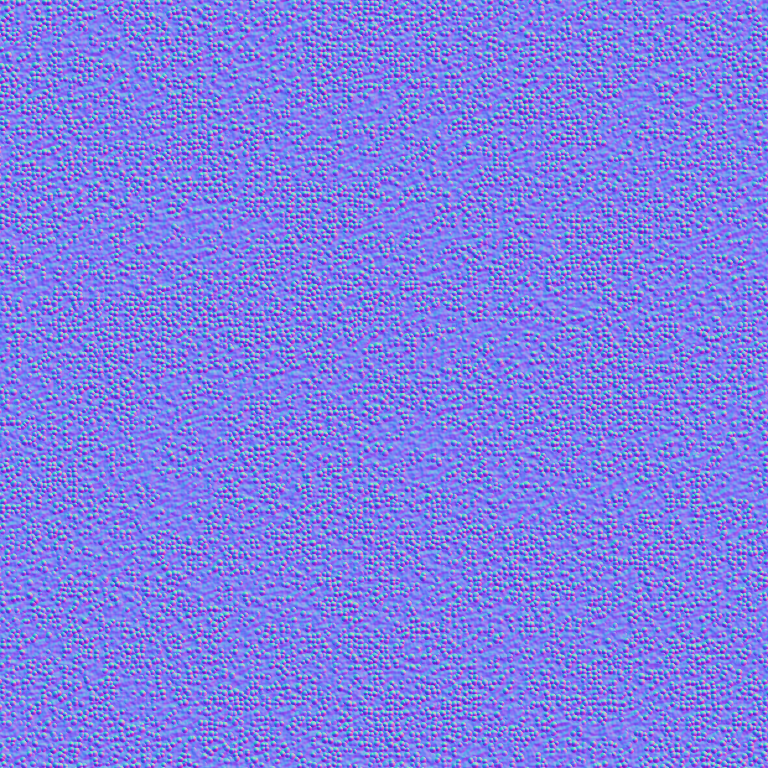
Write a WebGL 2 fragment shader that draws this texture map.

```glsl
#version 300 es
precision highp float;

uniform vec2 u_resolution;
out vec4 fragColor;

const float TAU = 6.2831853;

uint cellHash(ivec2 cell, uint seed) {
    uvec2 c = uvec2(cell + 32768);
    uint h = c.x * 1597u + c.y * 51749u + seed * 9277u;
    h = (h ^ (h >> 15)) * 739391u + c.x * 7919u;
    h = (h ^ (h >> 13)) * 668265u;
    return h ^ (h >> 16);
}

// Three random values from 0 to 1 for a cell
vec3 cellRandom(ivec2 cell, uint seed) {
    uint h = cellHash(cell, seed);
    return vec3(h & 1023u, (h >> 10) & 1023u, (h >> 20) & 1023u) / 1023.0;
}

vec2 latticeGradient(ivec2 cell, uint seed) {
    float angle = TAU * float(cellHash(cell, seed) & 65535u) / 65536.0;
    return vec2(cos(angle), sin(angle));
}

float gradientNoise(vec2 p, uint seed) {
    ivec2 cell = ivec2(floor(p));
    vec2 f = fract(p);
    vec2 w = f * f * f * (f * (f * 6.0 - 15.0) + 10.0);
    float a = dot(latticeGradient(cell, seed), f);
    float b = dot(latticeGradient(cell + ivec2(1, 0), seed), f - vec2(1, 0));
    float c = dot(latticeGradient(cell + ivec2(0, 1), seed), f - vec2(0, 1));
    float d = dot(latticeGradient(cell + ivec2(1, 1), seed), f - vec2(1, 1));
    return mix(mix(a, b, w.x), mix(c, d, w.x), w.y);
}

vec2 rotate(vec2 p, float angle) {
    float c = cos(angle), s = sin(angle);
    return vec2(c * p.x + s * p.y, c * p.y - s * p.x);
}

// Share of beads: broad slanted patches broken into small clusters
float roughness(vec2 p, float tilt) {
    vec2 q = rotate(p, tilt);
    float patches = gradientNoise(q * vec2(5.0, 9.0), 1u);
    float streaks = gradientNoise(q * vec2(17.0, 34.0), 2u);
    float clusters = gradientNoise(p * 50.0, 3u);
    return clamp(0.52 + 0.5 * patches + 0.5 * streaks + 0.6 * clusters, 0.0, 1.0);
}

// Round beads, one per jittered cell, with crests pushed along lean
float beads(vec2 p, float rough, vec2 lean) {
    ivec2 home = ivec2(floor(p));
    float top = 0.0;
    for (int y = -1; y <= 1; y++) {
        for (int x = -1; x <= 1; x++) {
            ivec2 cell = home + ivec2(x, y);
            vec3 rnd = cellRandom(cell, 4u);
            float radius = mix(0.42, 0.62, fract(rnd.z * 7.0));
            vec2 offset = (p - vec2(cell) - 0.2 - 0.6 * rnd.xy) / radius;
            float dome = max(1.0 - dot(offset, offset), 0.0);
            float presence = smoothstep(rnd.z - 0.2, rnd.z + 0.2, rough);
            top = max(top, presence * radius * dome * (1.0 + dot(offset, lean)));
        }
    }
    return top;
}

// Low slanted scales and fine grain under the beads
float relief(vec2 p, float rough, float tilt, vec2 lean) {
    vec2 q = rotate(p, tilt);
    float scales = gradientNoise(q * vec2(88.0, 150.0), 5u);
    float grain = gradientNoise(p * 210.0, 6u);
    float pile = beads(p * 148.0, rough, lean);
    return 0.0021 * scales + 0.0009 * grain + 0.0052 * pile;
}

vec3 surfaceNormal(vec2 p, float reach) {
    const float tilt = 0.24;
    const vec2 lean = vec2(0.26, 0.26);
    float rough = roughness(p, tilt);
    vec2 dx = vec2(reach, 0.0);
    vec2 dy = vec2(0.0, reach);
    float right = relief(p + dx, rough, tilt, lean);
    float left = relief(p - dx, rough, tilt, lean);
    float above = relief(p + dy, rough, tilt, lean);
    float below = relief(p - dy, rough, tilt, lean);
    vec2 slope = vec2(right - left, above - below) / (2.0 * reach);
    return normalize(vec3(-slope, 1.0));
}

void main() {
    const vec3 softening = vec3(1.0, 1.0, 0.96);
    vec2 p = gl_FragCoord.xy / u_resolution.y;
    vec3 normal = surfaceNormal(p, 0.0008);
    fragColor = vec4((0.5 + 0.5 * normal) * softening, 1.0);
}
```
